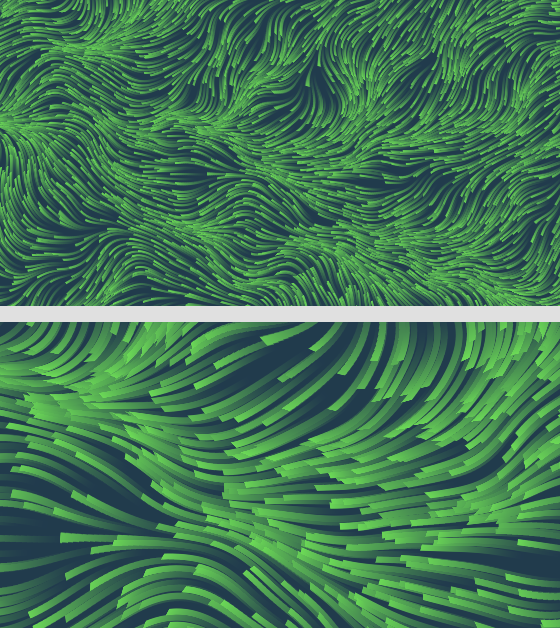
Top: the whole. Bottom: its middle third, enlarged.
A Shadertoy shader for this pattern:

```glsl
// Green particle trails combed along a turbulent flow field over dark blue

float hash1(vec2 p) {
    vec3 q = fract(vec3(p.xyx) * 0.1031);
    q += dot(q, q.yzx + 33.33);
    return fract((q.x + q.y) * q.z);
}

vec4 hash4(vec2 p) {
    vec4 q = fract(vec4(p.xyxy) * vec4(0.1031, 0.1030, 0.0973, 0.1099));
    q += dot(q, q.wzxy + 33.33);
    return fract((q.xxyz + q.yzzw) * q.zywx);
}

float valueNoise(vec2 p) {
    vec2 i = floor(p), f = p - i;
    f = f * f * f * (f * (f * 6.0 - 15.0) + 10.0);
    return mix(mix(hash1(i), hash1(i + vec2(1, 0)), f.x),
               mix(hash1(i + vec2(0, 1)), hash1(i + vec2(1, 1)), f.x), f.y);
}

// Heading of the flow in radians
float flowAngle(vec2 p) {
    float n = 0.57 * valueNoise(p * 2.6 + 20.0)
            + 0.29 * valueNoise(p * 5.2 + 47.3)
            + 0.14 * valueNoise(p * 10.4 + 91.7);
    return 3.3 + 6.0 * (n - 0.5);
}

void mainImage(out vec4 fragColor, in vec2 fragCoord) {
    const float stepLength = 0.006, cellSize = 0.025, halfWidth = 0.0035;
    float pixel = 1.0 / iResolution.y;
    vec2 pos = fragCoord * pixel;

    float glow = 0.0;
    float spread = 1.0; // how far neighbouring streamlines have moved apart

    // Walk upstream and look for the particle seeds that reach this point
    for (int k = 0; k < 29; k++) {
        float angle = flowAngle(pos);
        vec2 along = vec2(cos(angle), sin(angle));
        vec2 across = vec2(-along.y, along.x);
        vec2 cell = floor(pos / cellSize);

        for (int j = -1; j <= 1; j++)
        for (int i = -1; i <= 1; i++) {
            vec2 id = cell + vec2(i, j);
            vec4 rnd = hash4(id + 300.0);
            vec2 toSeed = (id + rnd.xy) * cellSize - pos;
            float ahead = dot(toSeed, along);
            if (abs(ahead) > 0.7 * stepLength) continue;

            // Distances measured back at the starting point
            float offset = abs(dot(toSeed, across)) / spread;
            float travelled = float(k) * stepLength - ahead;
            float trail = mix(0.09, 0.165, rnd.z);

            float body = 1.0 - smoothstep(halfWidth - 0.6 * pixel, halfWidth + 0.6 * pixel, offset);
            float head = 1.0 - smoothstep(trail - pixel, trail, travelled);
            float fade = pow(clamp(travelled / trail, 0.0, 1.0), 1.5);
            glow = max(glow, body * head * fade * mix(0.72, 1.0, rnd.w));
        }

        // Flow divergence tells how the spacing of the lines changes
        float bend = (flowAngle(pos + across * 0.008) - angle) / 0.008;
        spread = clamp(spread * exp(-bend * stepLength), 0.3, 6.0);
        pos -= along * stepLength;
    }

    vec3 deepBlue = vec3(0.13, 0.23, 0.30);
    vec3 brightGreen = vec3(0.43, 0.87, 0.34);
    fragColor = vec4(mix(deepBlue, brightGreen, glow), 1.0);
}
```
